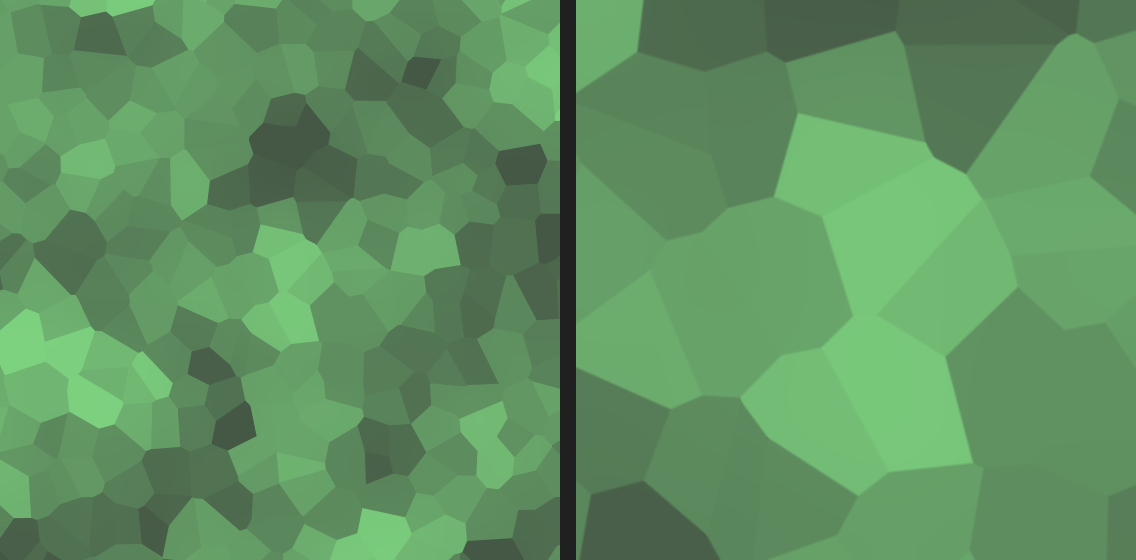
Left, the full canvas; right, a detail of the centre.
This background is drawn by a three.js fragment shader. Its source:

```glsl
// A mosaic of flat, irregular polygons in muted to bright greens.
// Voronoi cells around jittered grid sites take their tone from smooth noise
// sampled at the site, so neighbouring cells gather into light and dark patches.

varying vec2 vUv;

const float CELLS = 15.5;         // cells across the canvas
const float JITTER = 1.12;        // site scatter, 0 = regular grid
const float PATCHES = 5.6;        // tonal patches across the canvas
const float FINE_SHARE = 0.32;    // weight of the finer noise layer
const float TONE_MEAN = 0.445;
const float PATCH_CONTRAST = 1.75;
const float CELL_CONTRAST = 0.29; // independent variation per cell
const float INNER_SHADING = 0.06; // how much tone drifts inside a cell
const float EDGE = 0.0011;        // half width of the smoothed border
const vec3 DARK = vec3(0.270, 0.340, 0.270);
const vec3 LIGHT = vec3(0.490, 0.825, 0.500);

float hash1(vec2 p) {
  vec3 q = fract(vec3(p.xyx) * 0.1031);
  q += dot(q, q.yzx + 33.33);
  return fract((q.x + q.y) * q.z);
}

vec2 hash2(vec2 p) {
  vec3 q = fract(vec3(p.xyx) * vec3(0.1031, 0.1030, 0.0973));
  q += dot(q, q.yzx + 33.33);
  return fract((q.xx + q.yz) * q.zy);
}

float valueNoise(vec2 p) {
  vec2 i = floor(p);
  vec2 f = fract(p);
  f = f * f * (3.0 - 2.0 * f);
  float low = mix(hash1(i), hash1(i + vec2(1.0, 0.0)), f.x);
  float high = mix(hash1(i + vec2(0.0, 1.0)), hash1(i + vec2(1.0)), f.x);
  return mix(low, high, f.y);
}

// Two noise layers, in grid units
float patchTone(vec2 p) {
  vec2 q = p * PATCHES / CELLS;
  float broad = valueNoise(q + 17.0);
  float fine = valueNoise(q * 2.1 + 53.0);
  return mix(broad, fine, FINE_SHARE);
}

vec2 sitePosition(vec2 cell) {
  return cell + 0.5 + JITTER * (hash2(cell + 71.0) - 0.5);
}

vec3 cellColour(vec2 cell, vec2 site, float localTone) {
  float smoothTone = mix(patchTone(site), localTone, INNER_SHADING);
  float tone = TONE_MEAN
    + PATCH_CONTRAST * (smoothTone - 0.5)
    + CELL_CONTRAST * (hash1(cell + 129.0) - 0.5);
  return mix(DARK, LIGHT, clamp(tone, 0.0, 1.0));
}

void main() {
  vec2 p = vUv * CELLS;
  vec2 home = floor(p);

  // Find the nearest and second nearest sites
  float nearDist = 1e3;
  float nextDist = 1e3;
  vec2 nearCell = home;
  vec2 nextCell = home;
  for (int y = -2; y <= 2; y++) {
    for (int x = -2; x <= 2; x++) {
      vec2 cell = home + vec2(float(x), float(y));
      vec2 offset = sitePosition(cell) - p;
      float d = dot(offset, offset);
      if (d < nearDist) {
        nextDist = nearDist;
        nextCell = nearCell;
        nearDist = d;
        nearCell = cell;
      } else if (d < nextDist) {
        nextDist = d;
        nextCell = cell;
      }
    }
  }

  // Distance to the shared border, in canvas units
  vec2 nearSite = sitePosition(nearCell);
  vec2 nextSite = sitePosition(nextCell);
  float gap = max(distance(nearSite, nextSite), 1e-4);
  float border = 0.5 * (nextDist - nearDist) / gap / CELLS;

  // Blend the two cells evenly across the border
  float localTone = patchTone(p);
  vec3 inside = cellColour(nearCell, nearSite, localTone);
  vec3 outside = cellColour(nextCell, nextSite, localTone);
  vec3 colour = mix(outside, inside, smoothstep(-EDGE, EDGE, border));
  gl_FragColor = vec4(colour, 1.0);
}
```
